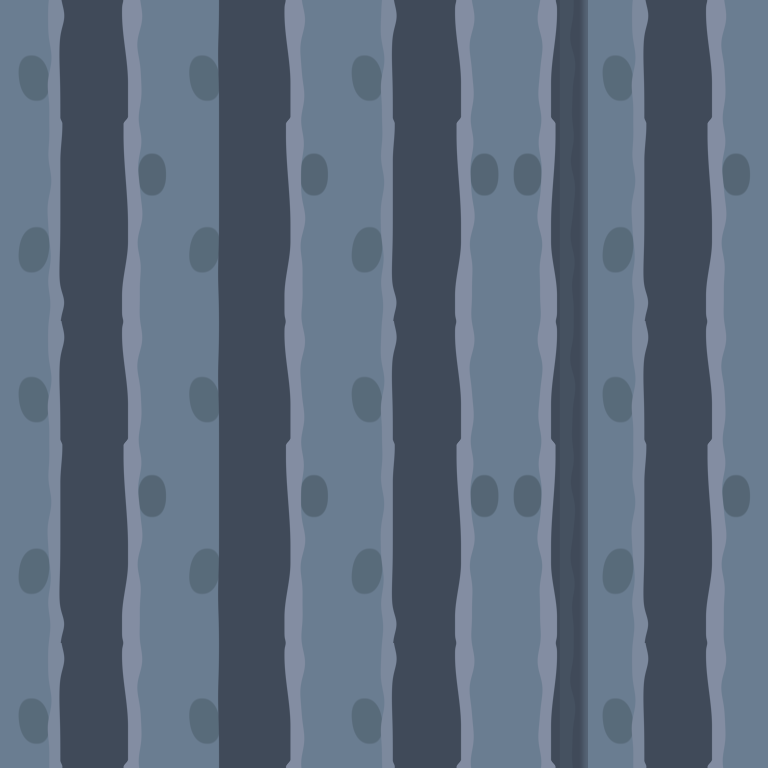
Write a WebGL 2 fragment shader that draws this pattern.

```glsl
#version 300 es
precision highp float;
// Vertical torn-edged bands with pale rims on slate blue, dotted with ovals.
// One tile holds four bands; it wraps in x and y, and each band is bounded by
// edge curves. Lengths are percent of the canvas, with v running downward.
uniform vec2 u_resolution;
out vec4 fragColor;

const vec3 SLATE = vec3(0.416, 0.490, 0.568);
const vec3 DARK  = vec3(0.250, 0.290, 0.349);
const vec3 RIM   = vec3(0.514, 0.553, 0.635);
const vec3 SPOT  = vec3(0.340, 0.410, 0.470);

const vec2  TILE = vec2(76.04, 41.86);      // repeat distance
const float SEAM = 0.52;                    // x where the tile wraps
const float MIRROR_X = 65.89;               // axis reflecting band 3 to band 4
const vec2  BIG_SPOT   = vec2(1.96, 2.95);  // oval radii
const vec2  SMALL_SPOT = vec2(1.82, 2.73);
const float BIG_X[3]   = float[3](4.43, 26.65, 47.80);
const float SMALL_X[4] = float[4](19.80, 40.88, 63.08, 68.70);
const float SPOT_LEAN = 0.17;
const float SWELL = 0.39;                   // depth of the edge curves
const float RIPPLE = 0.19;
const float TAU = 6.2831853;

float pixelSize;

float cover(float d) {
  return smoothstep(-0.75 * pixelSize, 0.75 * pixelSize, d);
}

float bell(float u, float center, float width) {
  float d = (u - center) / width;
  return exp(-d * d);
}

// Right edge: slow bulges, one torn step and a nick at the tile border.
float swell(float u) {
  float s = -1.0 + 2.0 * smoothstep(0.04, 0.26, u)
    - 1.5 * smoothstep(0.362, 0.386, u)
    + 1.5 * smoothstep(0.42, 0.70, u)
    - 2.0 * smoothstep(0.75, 0.92, u);
  return SWELL * (s + 0.4 * bell(min(u, 1.0 - u), 0.0, 0.014));
}

// Left edge: nearly straight, with bumps either side of the tile border.
float bumps(float u) {
  float tear = smoothstep(0.365, 0.385, u) * (1.0 - smoothstep(0.39, 0.50, u));
  return bell(u, 0.05, 0.045) + bell(u, 0.94, 0.04) + 0.5 * tear;
}

float ripple(float u, float phase) {
  return RIPPLE * (cos(TAU * (5.0 * (u - 0.07) + phase))
    + 0.6 * sin(TAU * (3.0 * u + 0.2 + phase))
    + 0.4 * cos(TAU * (8.0 * u + 0.5)));
}

// edges: left and right limits of the dark band; rims: pale widths beside it.
void paintBand(inout vec3 color, float x, float u, vec2 edges, vec2 rims, float phase) {
  float left = edges.x + 0.36 * rims.x * bumps(u)
    - 0.12 * bell(u, 0.85, 0.08) - 0.12 * bell(u, 0.17, 0.08);
  float right = edges.y + swell(u);
  float leftRim = edges.x - rims.x + 0.8 * ripple(u, phase + 0.4);
  float rightRim = edges.y + rims.y + ripple(u, phase);
  if (rims.x > 0.0) {
    float pale = cover(x - leftRim) * cover(edges.y - x);
    color = mix(color, mix(SLATE, RIM, 0.72), pale);
  }
  float mid = 0.5 * (edges.x + edges.y);
  color = mix(color, RIM, cover(x - mid) * cover(rightRim - x));
  color = mix(color, DARK, cover(x - left) * cover(right - x));
}

// Slightly squared oval, sheared by lean.
float spot(vec2 p, vec2 center, vec2 radii, float lean) {
  vec2 d = (p - center) / radii;
  d.x -= lean * d.y;
  d = pow(abs(d) + 1e-4, vec2(2.3));
  return cover((1.0 - pow(d.x + d.y, 1.0 / 2.3)) * radii.x);
}

void main() {
  vec2 uv = gl_FragCoord.xy / u_resolution;
  pixelSize = 100.0 / min(u_resolution.x, u_resolution.y);
  vec2 p = 100.0 * vec2(uv.x, 1.0 - uv.y);
  p.x -= TILE.x * floor(max(p.x - SEAM, 0.0) / TILE.x);
  p.y = mod(p.y, TILE.y);
  float u = p.y / TILE.y;
  vec3 color = SLATE;

  // Ovals: two leaning rows of large ones, one row of small ones.
  for (int i = 0; i < 3; i++) {
    float big = max(spot(p, vec2(BIG_X[i], 0.243 * TILE.y), BIG_SPOT, SPOT_LEAN),
                    spot(p, vec2(BIG_X[i], 0.777 * TILE.y), BIG_SPOT, -SPOT_LEAN));
    color = mix(color, SPOT * 1.02, big);
  }
  for (int i = 0; i < 4; i++)
    color = mix(color, SPOT * 0.98, spot(p, vec2(SMALL_X[i], 0.543 * TILE.y), SMALL_SPOT, 0.0));

  // Bands; the last is a reflected copy cut off by the seam.
  paintBand(color, p.x, u, vec2(7.86, 16.28), vec2(1.45, 1.95), 0.1);
  paintBand(color, p.x, u, vec2(28.52, 37.43), vec2(0.0, 1.95), 0.0);
  paintBand(color, p.x, u, vec2(51.15, 59.64), vec2(1.40, 1.82), 0.05);
  paintBand(color, 2.0 * MIRROR_X - p.x, u, vec2(53.0, 59.64), vec2(0.0, 1.82), 0.05);

  // Faint fold and soft fade beside the seam.
  float fold = cover(p.x - 72.9) * cover(74.6 + ripple(u, 0.3) - p.x);
  color = mix(color, SPOT, 0.22 * fold);
  color = mix(color, SLATE, 0.5 * smoothstep(75.3, TILE.x + SEAM, p.x));
  fragColor = vec4(color, 1.0);
}
```
